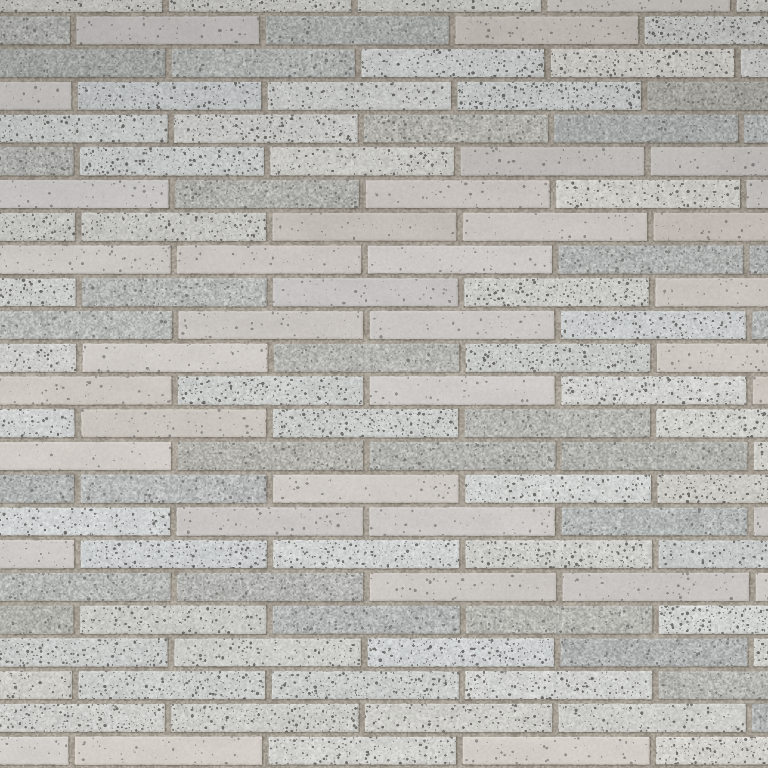
Reproduce this texture procedurally as a three.js fragment shader.

```glsl
varying vec2 vUv;

float hash(vec2 p) {
  vec3 q = fract(vec3(p.xyx) * 0.1031);
  q += dot(q, q.yzx + 33.33);
  return fract((q.x + q.y) * q.z);
}

float noise(vec2 p) {
  vec2 i = floor(p), f = fract(p);
  f = f * f * (3.0 - 2.0 * f);
  return mix(mix(hash(i), hash(i + vec2(1.0, 0.0)), f.x),
             mix(hash(i + vec2(0.0, 1.0)), hash(i + vec2(1.0, 1.0)), f.x), f.y);
}

float roundedBox(vec2 p, vec2 halfSize, float radius) {
  vec2 q = abs(p) - halfSize + radius;
  return length(max(q, 0.0)) + min(max(q.x, q.y), 0.0) - radius;
}

// Irregular dark flecks scattered over a jittered grid
float flecks(vec2 uv, float density) {
  vec2 g = uv * 200.0;
  vec2 base = floor(g);
  float ink = 0.0;
  for (int j = -1; j <= 1; j++) {
    for (int i = -1; i <= 1; i++) {
      vec2 cell = base + vec2(float(i), float(j));
      float a = hash(cell + 17.0);
      float b = hash(cell + 251.0);
      float size = hash(cell + 83.0);
      vec2 d = g - cell - vec2(a, b);
      d *= vec2(0.75 + 0.5 * b, 0.75 + 0.5 * a);
      float radius = 0.12 + 0.25 * size * size;
      float present = step(hash(cell + 419.0), density);
      float dot_ = 1.0 - smoothstep(radius - 0.1, radius + 0.12, length(d));
      ink = max(ink, present * dot_ * (0.55 + 0.45 * size));
    }
  }
  return ink;
}

void main() {
  vec2 uv = vUv;

  // Running bond: alternate courses shift by half a brick
  float course = 0.04263;
  float down = (0.9818 - uv.y) / course;
  float row = floor(down) + 1.0;
  float rowY = 0.9818 - (row - 0.5) * course;
  float pitch = mix(0.2525, 0.2465, rowY);
  float start = 0.103 - 0.044 * (rowY - 0.5) * (rowY - 0.5);
  start += 0.5 * pitch * (1.0 - mod(row, 2.0)) + 0.004 * (hash(vec2(row, 7.0)) - 0.5);
  float along = (uv.x - start) / pitch;
  vec2 id = vec2(floor(along) + 11.0, row + 5.0);
  vec2 p = vec2((fract(along) - 0.5) * pitch, (0.5 - fract(down)) * course);

  // Brick outline with slightly worn edges
  vec2 halfSize = vec2(0.5 * pitch - 0.0041, 0.5 * course - 0.0029);
  halfSize -= 0.0005 * vec2(hash(id + 31.0), hash(id + 47.0));
  float edge = roundedBox(p, halfSize, 0.0014);
  edge += 0.0008 * (noise(uv * 190.0) - 0.5);
  float brickMask = 1.0 - smoothstep(-0.0008, 0.0008, edge);

  // Three glazes: pale, speckled and grey grained
  float kind = hash(id * 3.7 + 2.0);
  float speckled = step(0.33, kind);
  float grey = step(0.73, kind);
  vec3 glaze = mix(vec3(0.785, 0.768, 0.752), vec3(0.79, 0.794, 0.783), speckled);
  glaze = mix(glaze, vec3(0.695, 0.7, 0.686), grey);
  float density = mix(mix(0.13, 0.5, speckled), 0.3, grey);
  density *= 0.65 + 0.7 * hash(id + 61.0);
  float grainDepth = mix(mix(0.05, 0.16, speckled), 0.27, grey);

  float tone = hash(id + 73.0) - 0.5;
  float warmth = hash(id + 97.0) - 0.5;
  glaze += 0.045 * tone + warmth * vec3(0.018, 0.0, -0.022);

  // Fine grain, soft mottling and flecks
  float grain = 0.6 * noise(uv * 520.0) + 0.4 * noise(uv * 310.0 + 40.0) - 0.5;
  glaze += grainDepth * grain + 0.025 * (noise(uv * vec2(24.0, 50.0)) - 0.5);
  float ink = flecks(uv, density) * mix(mix(0.55, 0.82, speckled), 0.6, grey);
  glaze = mix(glaze, vec3(0.34, 0.335, 0.325), ink);

  // Light catches the left and upper rims
  float rim = smoothstep(-0.0032, -0.0008, edge);
  float lit = max(step(p.x, -halfSize.x + 0.003), step(halfSize.y - 0.003, p.y));
  glaze += rim * mix(-0.035, 0.03, lit);

  // Sandy mortar, shaded below and to the right of each brick
  vec3 mortar = vec3(0.635, 0.61, 0.57);
  mortar += 0.15 * (noise(uv * 430.0 + 9.0) - 0.5) + 0.06 * (noise(uv * 70.0) - 0.5);
  float shaded = max(smoothstep(-0.0005, 0.0005, -p.y - halfSize.y),
                     smoothstep(-0.0005, 0.0005, p.x - halfSize.x));
  mortar -= 0.13 * shaded * (1.0 - smoothstep(0.0005, 0.003, edge));

  // Soft light, dimmer toward the top and its corners
  vec3 color = mix(mortar, glaze, brickMask);
  float side = abs(uv.x - 0.5) * 2.0;
  float high = smoothstep(0.45, 1.0, uv.y);
  color *= 1.02 - 0.075 * high - 0.04 * high * side * side;
  gl_FragColor = vec4(clamp(color, 0.0, 1.0), 1.0);
}
```
